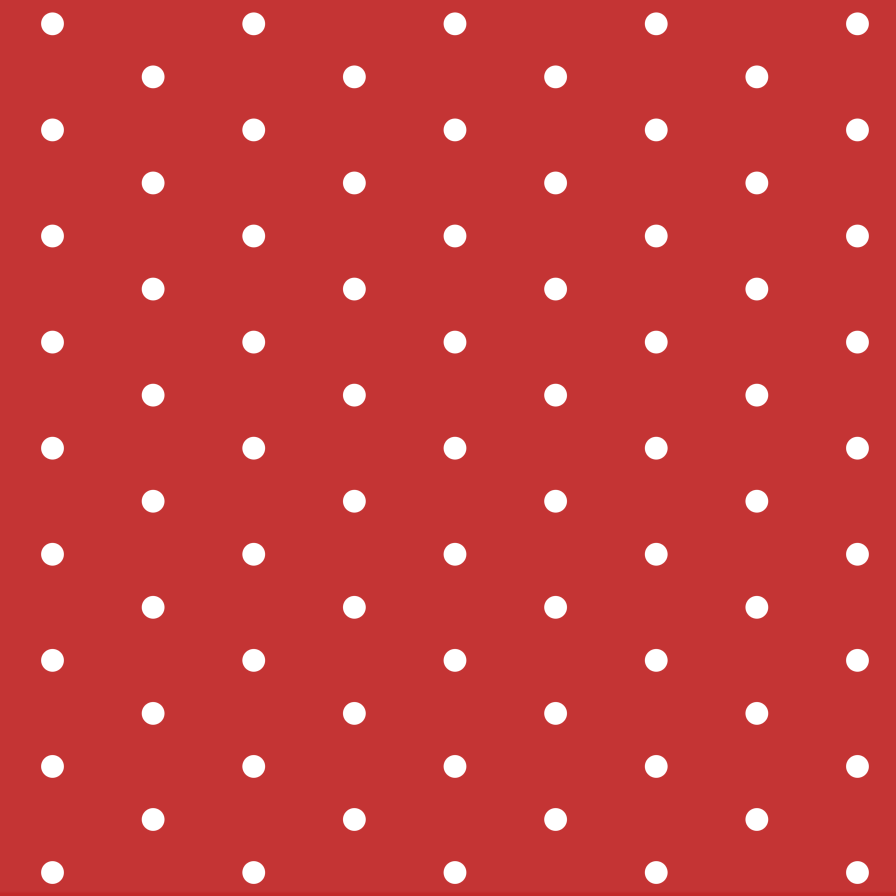
Write a three.js fragment shader that draws this pattern.

```glsl
varying vec2 vUv;

const vec3 RED = vec3(0.77, 0.203, 0.203);
const vec3 DARK_RED = vec3(0.76, 0.16, 0.16);
const vec3 WHITE = vec3(1.0);

// Distance to the nearest point of a rectangular lattice
float latticeDistance(vec2 p, vec2 origin, vec2 spacing) {
  vec2 cell = fract((p - origin) / spacing + 0.5) - 0.5;
  return length(cell * spacing);
}

// Coverage of the region where the signed distance is negative
float fill(float dist, float blur) {
  return 1.0 - smoothstep(-blur, blur, dist);
}

void main() {
  vec2 spacing = vec2(0.2246, 0.1184);
  vec2 origin = vec2(0.0586, 0.0262);
  float dotRadius = 0.0127;
  float edgeHeight = 0.004;
  float blur = 0.7 * fwidth(vUv.x);

  // Two interleaved lattices, offset by half a repeat
  float straight = latticeDistance(vUv, origin, spacing);
  float staggered = latticeDistance(vUv, origin + 0.5 * spacing, spacing);
  float dots = fill(min(straight, staggered) - dotRadius, blur);

  // Slightly darker lower edge
  vec3 ground = mix(RED, DARK_RED, fill(vUv.y - edgeHeight, 0.002));

  gl_FragColor = vec4(mix(ground, WHITE, dots), 1.0);
}
```
